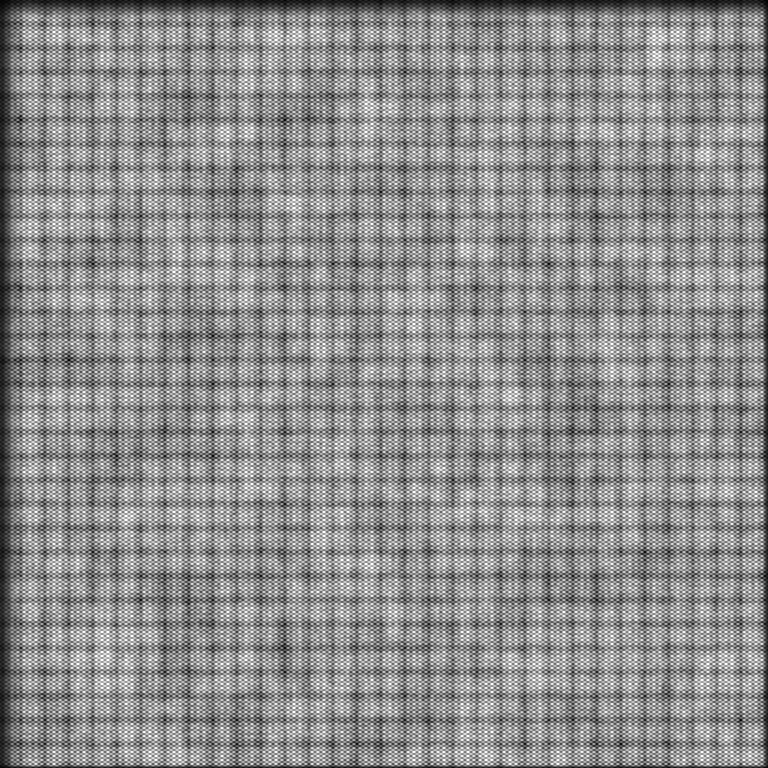
Reproduce this pattern procedurally as a WebGL 1 fragment shader.

```glsl
precision highp float;

uniform vec2 u_resolution;

#define TILES 32.0
#define THREADS_PER_TILE vec2(4.0, 6.0)
#define LINE_PHASE vec2(0.83, 0.0)
#define LINE_WIDTH 0.17
#define LINE_DEPTH vec2(0.15, 0.15)
#define BASE_GRAY 0.66
#define WEAVE_CONTRAST 0.24
#define CLOUD_SCALE 10.0
#define CLOUD_CONTRAST 0.14
#define SLUB_CONTRAST 0.12
#define FADE_LEFT_TOP vec2(0.028, 0.028)
#define FADE_RIGHT_BOTTOM vec2(0.007, 0.004)

const float TAU = 6.2831853;

vec2 hashGradient(vec2 cell) {
  vec3 p = fract(cell.xyx * vec3(0.1031, 0.1030, 0.0973));
  p += dot(p, p.yzx + 33.33);
  float angle = TAU * fract((p.x + p.y) * p.z);
  return vec2(cos(angle), sin(angle));
}

float gradientNoise(vec2 p) {
  vec2 cell = floor(p);
  vec2 f = p - cell;
  vec2 blend = f * f * f * (f * (f * 6.0 - 15.0) + 10.0);
  vec2 e = vec2(1.0, 0.0);
  float a = dot(hashGradient(cell), f);
  float b = dot(hashGradient(cell + e.xy), f - e.xy);
  float c = dot(hashGradient(cell + e.yx), f - e.yx);
  float d = dot(hashGradient(cell + e.xx), f - e.xx);
  return mix(mix(a, b, blend.x), mix(c, d, blend.x), blend.y);
}

float clouds(vec2 p) {
  float sum = 0.0;
  float amplitude = 1.0;
  for (int octave = 0; octave < 3; octave++) {
    sum += amplitude * gradientNoise(p);
    p = p * 2.03 + 17.7;
    amplitude *= 0.7;
  }
  return sum;
}

// Soft dark bands: x for the vertical lines, y for the horizontal ones
vec2 gridBands(vec2 uv) {
  vec2 offset = fract(uv * TILES - LINE_PHASE + 0.5) - 0.5;
  vec2 d = offset / LINE_WIDTH;
  return exp(-d * d);
}

// Staggered crossings over upright ridges, faded where pixels cannot resolve them
float weave(vec2 uv) {
  vec2 threads = TILES * THREADS_PER_TILE;
  vec2 wave = cos(TAU * threads * uv);
  vec2 pixels = u_resolution / threads;
  vec2 visible = smoothstep(vec2(1.6), vec2(2.5), pixels);
  wave *= visible;
  return 1.2 * wave.x * wave.y + 0.3 * wave.x + 0.15 * wave.y;
}

// Uneven yarn along both thread directions, with grain at the crossings
float slubs(vec2 uv) {
  vec2 threads = TILES * THREADS_PER_TILE;
  float warp = gradientNoise(uv * vec2(threads.x, 40.0) + 5.3);
  float weft = gradientNoise(uv * vec2(40.0, threads.y) + 61.9);
  float grain = gradientNoise(uv * threads * 1.4 + 23.7);
  return 0.6 * (warp + weft) + grain;
}

float borderShade(vec2 uv) {
  vec2 nearSide = vec2(uv.x, 1.0 - uv.y);
  vec2 fade = smoothstep(vec2(0.0), FADE_LEFT_TOP, nearSide)
            * smoothstep(vec2(0.0), FADE_RIGHT_BOTTOM, 1.0 - nearSide);
  fade = mix(vec2(0.22), vec2(1.0), fade);
  return fade.x * fade.y;
}

void main() {
  vec2 uv = gl_FragCoord.xy / u_resolution;

  // Cloth tone
  float gray = BASE_GRAY - dot(LINE_DEPTH, gridBands(uv));
  gray += WEAVE_CONTRAST * weave(uv);

  // Wear
  gray += CLOUD_CONTRAST * clouds(uv * CLOUD_SCALE + 3.1);
  gray += SLUB_CONTRAST * slubs(uv);

  gray *= borderShade(uv);
  gl_FragColor = vec4(vec3(clamp(gray, 0.0, 1.0)), 1.0);
}
```
